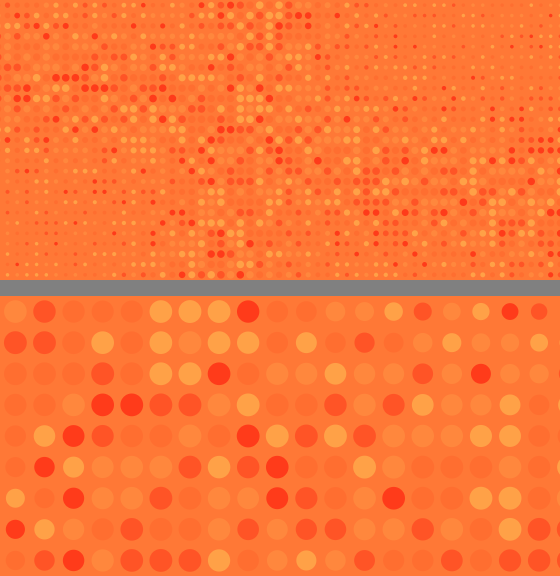
Top, the full canvas; bottom, a detail of the centre.
This pattern is drawn by a Shadertoy shader. Its source:

```glsl
// Orange halftone grid: dots in five tints, swelling along two crossing bands.

// Sine-free hash of a cell index, 0 to 1
float hash(vec2 cell) {
    vec3 p = fract(vec3(cell.xyx) * 0.1031);
    p += dot(p, p.yzx + 33.33);
    return fract((p.x + p.y) * p.z);
}

// Dot size from 0 (corners) to 1 (on a band)
float swell(vec2 p) {
    float across = p.y - 0.505 + 0.22 * sin((p.x - 1.0) * 1.5);
    float upright = p.x - 0.88 - 0.14 * (p.y - 0.5);
    float a = exp(-across * across / 0.08);
    float b = exp(-upright * upright / 0.09);
    return max(a, b);
}

// Weighted pick: faint tints are common, red is rare
vec3 dotColour(float pick) {
    if (pick < 0.27) return vec3(1.0, 0.43, 0.19);
    if (pick < 0.53) return vec3(1.0, 0.53, 0.24);
    if (pick < 0.74) return vec3(1.0, 0.63, 0.28);
    if (pick < 0.91) return vec3(1.0, 0.33, 0.15);
    return vec3(1.0, 0.23, 0.10);
}

void mainImage(out vec4 fragColor, in vec2 fragCoord) {
    vec2 uv = fragCoord / iResolution.y;

    // Grid of 27 rows, with columns slightly closer together
    vec2 pitch = vec2(0.03464, 1.0 / 27.0);
    vec2 shift = vec2(0.274, 0.0);
    vec2 cell = floor(uv / pitch - shift);
    vec2 centre = (cell + 0.5 + shift) * pitch;

    // Round dot with a one-pixel soft edge
    float radius = mix(0.0062, 0.0136, swell(centre));
    float edge = (length(uv - centre) - radius) * iResolution.y;
    float cover = clamp(0.5 - edge, 0.0, 1.0);

    vec3 colour = mix(vec3(1.0, 0.47, 0.21), dotColour(hash(cell + 7.0)), cover);
    fragColor = vec4(colour, 1.0);
}
```
